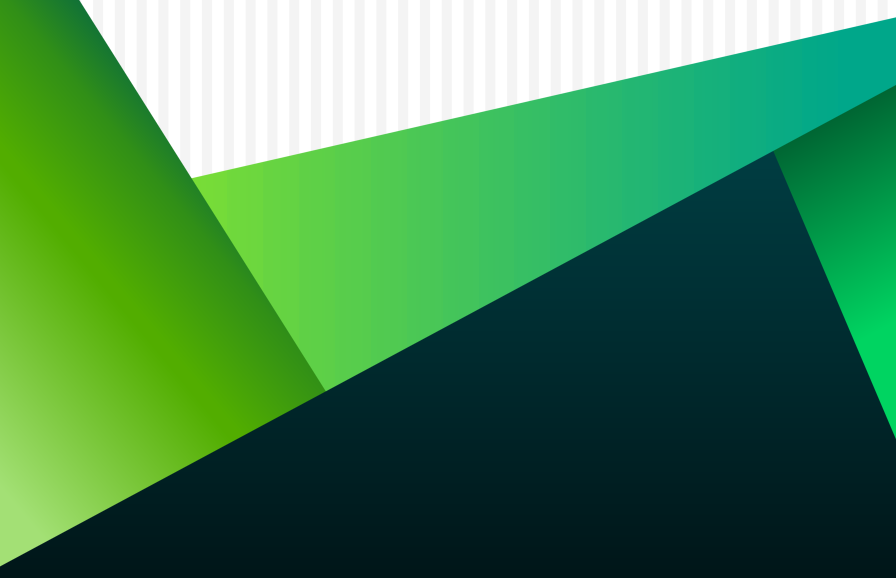
Reproduce this background procedurally as a Shadertoy shader.

```glsl
#define ASPECT 1.55
#define PANEL_TOP vec2(0.137, 1.0)
#define PANEL_FOOT vec2(0.563, 0.324)
#define BAND_START vec2(0.331, 0.6915)
#define BAND_END vec2(1.55, 0.970)
#define RIDGE_START vec2(0.0, 0.020)
#define RIDGE_END vec2(1.55, 0.853)
#define WEDGE_TIP vec2(1.338, 0.738)
#define WEDGE_FOOT vec2(1.55, 0.240)
#define STRIPE_PERIOD 0.0377
#define STRIPE_SHADE 0.045
#define BAND_STEPS 18.0

// Signed distance to the line a-b, positive on its left side
float lineSide(vec2 p, vec2 a, vec2 b) {
    vec2 dir = normalize(b - a);
    vec2 rel = p - a;
    return dir.x * rel.y - dir.y * rel.x;
}

float coverage(float dist, float pixel) {
    return smoothstep(-0.7 * pixel, 0.7 * pixel, dist);
}

float ramp(float lo, float hi, float x) {
    return clamp((x - lo) / (hi - lo), 0.0, 1.0);
}

// White field with faint vertical stripes
vec3 stripedPaper(vec2 p, float pixel) {
    float offset = abs(fract(p.x / STRIPE_PERIOD) - 0.5) * STRIPE_PERIOD;
    float stripe = coverage(0.23 * STRIPE_PERIOD - offset, pixel);
    return vec3(1.0 - STRIPE_SHADE * stripe);
}

// Lime to teal, with soft vertical steps
vec3 bandColor(float x) {
    float t = ramp(0.33, 1.45, x);
    float stepped = (floor(t * BAND_STEPS) + 0.5) / BAND_STEPS;
    t = mix(t, stepped, 0.5);
    vec3 lime = vec3(0.48, 0.87, 0.21);
    vec3 grass = vec3(0.38, 0.82, 0.27);
    vec3 jade = vec3(0.15, 0.72, 0.44);
    vec3 teal = vec3(0.00, 0.655, 0.54);
    vec3 color = mix(lime, grass, ramp(0.0, 0.17, t));
    color = mix(color, jade, ramp(0.17, 0.66, t));
    return mix(color, teal, ramp(0.66, 1.0, t));
}

// Pale lower left, vivid diagonal, shaded right edge
vec3 panelColor(vec2 p) {
    float g = dot(p, vec2(0.77, 0.64));
    vec3 pale = vec3(0.64, 0.88, 0.46);
    vec3 vivid = vec3(0.32, 0.68, 0.00);
    vec3 leaf = vec3(0.19, 0.56, 0.09);
    vec3 shade = vec3(0.06, 0.44, 0.22);
    vec3 color = mix(pale, vivid, ramp(0.10, 0.46, g));
    color = mix(color, leaf, ramp(0.48, 0.65, g));
    return mix(color, shade, ramp(0.65, 0.75, g));
}

void mainImage(out vec4 fragColor, in vec2 fragCoord) {
    vec2 p = fragCoord / iResolution.xy * vec2(ASPECT, 1.0);
    float pixel = 1.0 / iResolution.y;

    float aboveRidge = lineSide(p, RIDGE_START, RIDGE_END);
    float belowBandTop = -lineSide(p, BAND_START, BAND_END);
    float insidePanel = -lineSide(p, PANEL_TOP, PANEL_FOOT);
    float insideWedge = lineSide(p, WEDGE_TIP, WEDGE_FOOT);

    // Upper layers
    vec3 color = stripedPaper(p, pixel);
    color = mix(color, bandColor(p.x), coverage(belowBandTop, pixel));
    color = mix(color, panelColor(p), coverage(insidePanel, pixel));

    // Dark ground and the green wedge cutting into it
    vec3 ground = mix(vec3(0.0, 0.085, 0.095), vec3(0.0, 0.24, 0.26),
                      ramp(0.0, 0.74, p.y));
    vec3 wedge = mix(vec3(0.0, 0.40, 0.20), vec3(0.0, 0.83, 0.38),
                     ramp(0.0, 0.36, -aboveRidge));
    ground = mix(ground, wedge, coverage(insideWedge, pixel));

    color = mix(ground, color, coverage(aboveRidge, pixel));
    fragColor = vec4(color, 1.0);
}
```
